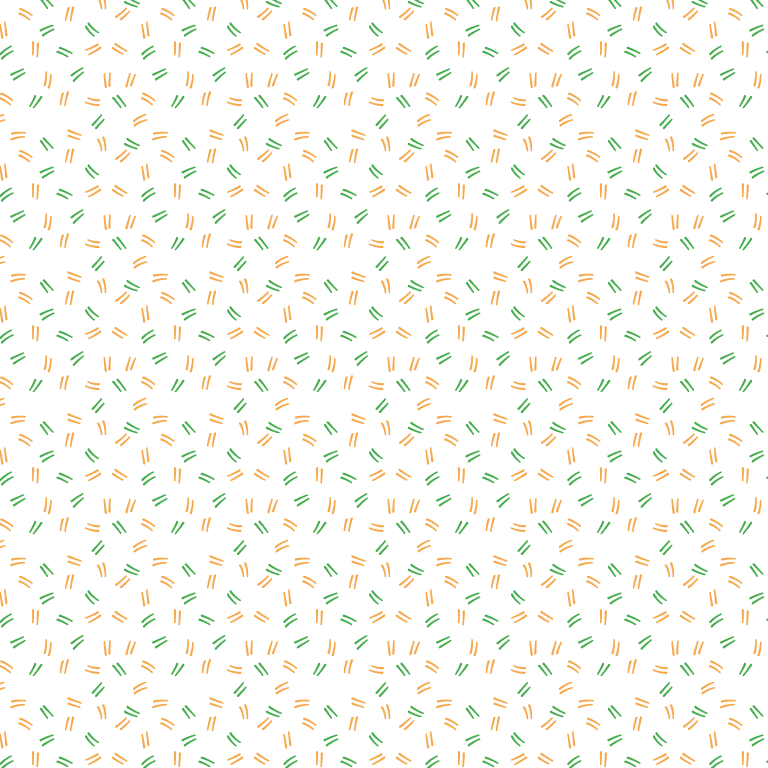
A WebGL 2 fragment shader for this pattern:

```glsl
#version 300 es
precision highp float;
// Seamless confetti of hand-drawn double dashes in orange and green on white.
// Each tile holds six loose rows; every row steps its marks across in a zigzag
// and turns them by a linear rule, with hashed variation in the strokes.

uniform vec2 u_resolution;
out vec4 fragColor;

const float REPEATS = 5.41;       // tiles across the canvas
const float TILE_PHASE = 1.803;   // tile origin, measured from the top left
const float HALF_LENGTH = 0.046;
const float HALF_WIDTH = 0.0067;
const float HALF_GAP = 0.0165;

const vec3 PAPER = vec3(1.0);
const vec3 ORANGE = vec3(0.96, 0.66, 0.30);
const vec3 GREEN = vec3(0.27, 0.68, 0.30);

float hash(vec2 p) {
    vec3 q = fract(p.xyx * vec3(0.1031, 0.1030, 0.0973));
    q += dot(q, q.yzx + 33.33);
    return fract((q.x + q.y) * q.z);
}

vec2 rotate(vec2 p, float angle) {
    float c = cos(angle), s = sin(angle);
    return vec2(c * p.x + s * p.y, c * p.y - s * p.x);
}

// Slightly bowed brush stroke that narrows towards its right end
float strokeDistance(vec2 p, float halfLength, float bend) {
    float along = p.x / halfLength;
    p.y -= bend * (along * along - 0.4);
    float radius = HALF_WIDTH * (1.0 - 0.18 * clamp(along, -1.0, 1.0));
    return length(vec2(max(abs(p.x) - halfLength, 0.0), p.y)) - radius;
}

// Two near-parallel strokes of uneven length
float pairDistance(vec2 p, vec2 seed) {
    float bend = 0.009 * (hash(seed + 3.1) - 0.5);
    float slip = 0.014 * (hash(seed + 7.7) - 0.5);
    float spread = 0.16 * (hash(seed + 5.3) - 0.5);
    float shortLength = HALF_LENGTH * mix(0.84, 1.0, hash(seed + 9.2));
    vec2 upper = p - vec2(slip, HALF_GAP + spread * p.x);
    vec2 lower = p + vec2(slip, HALF_GAP + spread * p.x);
    return min(strokeDistance(upper, HALF_LENGTH, bend),
               strokeDistance(lower, shortLength, bend));
}

// spacing: first x and step; level: y and zigzag of odd marks;
// turn: first angle, change per mark and extra for odd marks, in degrees
void paintRow(inout vec3 color, vec2 tile, float pixel, int count, vec2 spacing,
              vec2 level, vec3 turn, int firstGreen) {
    for (int i = 0; i < count; i++) {
        float n = float(i);
        float odd = mod(n, 2.0);
        vec2 center = vec2(spacing.x + n * spacing.y, level.x + odd * level.y);
        vec2 p = fract(tile - center + 0.5) - 0.5;
        p.y = -p.y;
        float angle = radians(turn.x + n * turn.y + odd * turn.z);
        float d = pairDistance(rotate(p, angle), vec2(n, level.x * 50.0));
        bool isGreen = i == firstGreen || i == firstGreen + 2;
        color = mix(color, isGreen ? GREEN : ORANGE, clamp(0.5 - d / pixel, 0.0, 1.0));
    }
}

void main() {
    vec2 uv = gl_FragCoord.xy / u_resolution.y;
    vec2 tile = vec2(uv.x, 1.0 - uv.y) * REPEATS - TILE_PHASE;
    float pixel = REPEATS / u_resolution.y;

    // Rows from the top of the tile downwards
    vec3 color = PAPER;
    paintRow(color, tile, pixel, 2, vec2(0.183, 0.708), vec2(0.042, 0.014), vec3(27, 0, 21), 1);
    paintRow(color, tile, pixel, 5, vec2(0.127, 0.198), vec2(0.215, -0.065), vec3(-25, -13, 45), 0);
    paintRow(color, tile, pixel, 6, vec2(0.066, 0.155), vec2(0.296, 0.112), vec3(42, -36, 92), 3);
    paintRow(color, tile, pixel, 5, vec2(0.038, 0.204), vec2(0.545, 0.020), vec3(-32, -30, 97), 1);
    paintRow(color, tile, pixel, 5, vec2(0.117, 0.209), vec2(0.760, -0.042), vec3(72, 5, -49), 1);
    paintRow(color, tile, pixel, 5, vec2(0.038, 0.203), vec2(0.914, -0.020), vec3(-52, -35, 55), 0);

    fragColor = vec4(color, 1.0);
}
```
